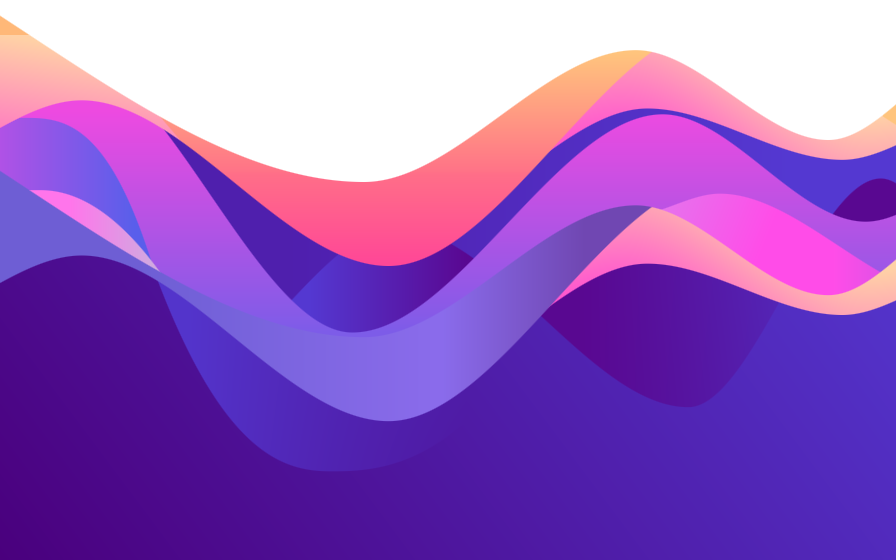
Write a Shadertoy shader that draws this background.

```glsl
// Draws layered flowing ribbons in violet, magenta and peach below a white sky.
#define HEIGHT 480.0      // design units along the canvas height
#define RIBBON_DROP 133.0 // offset of the lower ribbon pair
#define VIOLET vec3(0.29, 0.00, 0.49)
#define INDIGO vec3(0.33, 0.22, 0.82)
#define PLUM vec3(0.35, 0.03, 0.57)
#define MAGENTA vec3(0.93, 0.29, 0.88)
#define PERIWINKLE vec3(0.49, 0.36, 0.91)
#define LAVENDER vec3(0.54, 0.42, 0.92)
#define HOT_PINK vec3(1.00, 0.30, 0.91)
#define PEACH vec3(1.00, 0.82, 0.65)
#define ORANGE vec3(1.00, 0.77, 0.49)
#define ROSE vec3(1.00, 0.28, 0.59)

// Smooth wave through five crests and troughs; y grows downwards.
float wave(float x, vec2 a, vec2 b, vec2 c, vec2 d, vec2 e) {
    return a.y + (b.y - a.y) * smoothstep(a.x, b.x, x)
               + (c.y - b.y) * smoothstep(b.x, c.x, x)
               + (d.y - c.y) * smoothstep(c.x, d.x, x)
               + (e.y - d.y) * smoothstep(d.x, e.x, x);
}

// Antialiased coverage of the side where d is positive.
float cover(float d) {
    return clamp(0.5 + d / max(fwidth(d), 1e-4), 0.0, 1.0);
}

float ramp(float a, float b, float x) {
    return clamp((x - a) / (b - a), 0.0, 1.0);
}

// Pink ribbon that warms to peach away from its lower edge.
vec3 pinkRibbon(float x, float rise) {
    float warmth = clamp(0.25 + (x - 560.0) / 400.0 + rise / 120.0, 0.0, 1.0);
    return mix(vec3(1.0, 0.31, 0.82), PEACH, warmth);
}

void mainImage(out vec4 fragColor, in vec2 fragCoord) {
    vec2 p = fragCoord / iResolution.y * HEIGHT;
    float x = p.x, y = HEIGHT - p.y;

    // Wave edges
    float sky = wave(x, vec2(-260, -95), vec2(312, 156), vec2(545, 43), vec2(710, 120), vec2(850, 38));
    float coralEdge = wave(x, vec2(-100, 150), vec2(70, 86), vec2(333, 228), vec2(620, 20), vec2(900, 20));
    float pinkEdge = wave(x, vec2(170, 60), vec2(350, 193), vec2(555, 93), vec2(722, 137), vec2(840, 100));
    float magentaEdge = wave(x, vec2(58, 48), vec2(302, 285), vec2(568, 98), vec2(742, 190), vec2(850, 150));
    float backEdge = wave(x, vec2(150, 330), vec2(340, 195), vec2(590, 349), vec2(755, 153), vec2(860, 250));
    float hotEdge = wave(x, vec2(400, 320), vec2(540, 185), vec2(617, 166), vec2(820, 255), vec2(900, 255));
    float lobeSpan = x < 285.0 ? 150.0 : 200.0;
    float lobeEdge = 404.0 - 164.0 * pow(abs(x - 285.0) / lobeSpan, 2.4);
    float foldEdge = 101.0 + 127.0 * pow(max(x - 20.0, 0.0) / 111.0, 2.8);
    float petalEdge = 163.0 + 62.0 * pow(max(x - 35.0, 0.0) / 96.0, 2.0);
    float lowerSky = sky + RIBBON_DROP;
    float lowerPink = pinkEdge + RIBBON_DROP;

    // Background gradient
    vec3 col = mix(VIOLET, INDIGO, clamp(x / 1024.0 + 0.35 * (1.0 - y / HEIGHT), 0.0, 1.0));

    // Translucent lobes behind the ribbons
    float plumFade = step(400.0, x) * (1.0 - ramp(500.0, 720.0, x));
    col = mix(col, PLUM, cover(backEdge - y) * plumFade);
    col = mix(col, INDIGO, cover(lobeEdge - y) * (1.0 - ramp(160.0, 400.0, x)) * 0.9);

    // Lower pink and lavender ribbons
    col = mix(col, pinkRibbon(x, lowerPink - y), cover(lowerPink - y));
    vec3 lavender = mix(vec3(0.43, 0.37, 0.83), LAVENDER, ramp(120.0, 370.0, x));
    lavender = mix(lavender, vec3(0.44, 0.28, 0.70), ramp(380.0, 500.0, x));
    col = mix(col, lavender, cover(coralEdge + RIBBON_DROP - y));

    // Magenta ribbon, with its folds on both sides
    vec3 band = mix(MAGENTA, PERIWINKLE, ramp(95.0, 285.0, y));
    vec3 hot = mix(vec3(0.90, 0.45, 0.93), HOT_PINK, ramp(570.0, 670.0, x + 0.4 * (y - 170.0)));
    hot = mix(hot, vec3(0.85, 0.32, 0.90), ramp(715.0, 768.0, x));
    band = mix(band, hot, cover(y - hotEdge));
    vec3 fold = mix(vec3(0.69, 0.32, 0.90), vec3(0.35, 0.37, 0.92), ramp(0.0, 115.0, x));
    band = mix(band, fold, cover(min(y - foldEdge, y - coralEdge)) * step(x, 140.0));
    vec3 petal = mix(vec3(1.0, 0.46, 0.92), vec3(0.82, 0.66, 0.88), ramp(60.0, 130.0, x));
    band = mix(band, petal, cover(y - petalEdge) * step(x, 140.0));
    col = mix(col, band, cover(lowerSky - y));

    // Indigo hollow between the ribbons
    vec3 hollow = mix(vec3(0.31, 0.12, 0.68), INDIGO, ramp(250.0, 680.0, x));
    vec3 hollowShade = mix(INDIGO, PLUM, ramp(265.0, 400.0, x));
    hollow = mix(hollow, hollowShade, cover(y - backEdge));
    col = mix(col, hollow, cover(magentaEdge - y));

    // Upper pink ribbon with its warm right corner
    vec3 pink = pinkRibbon(x, pinkEdge - y);
    float corner = cover(min(x - 757.0, 100.0 + 0.64 * (x - 757.0) - y));
    pink = mix(pink, ORANGE, corner);
    col = mix(col, pink, cover(pinkEdge - y));

    // Coral ribbon, turning to peach at the left
    vec3 coral = mix(ORANGE, vec3(1.0, 0.44, 0.53), ramp(45.0, 150.0, y));
    coral = mix(coral, ROSE, ramp(145.0, 225.0, y));
    vec3 peach = mix(PEACH, vec3(1.0, 0.50, 0.75), ramp(30.0, 112.0, y - 0.15 * x));
    peach = mix(peach, vec3(1.0, 0.72, 0.47), cover(30.0 - y));
    coral = mix(peach, coral, cover(x - 133.0 - 0.85 * (y - 95.0)));
    col = mix(col, coral, cover(coralEdge - y));

    // White sky
    col = mix(col, vec3(1.0), cover(sky - y));
    fragColor = vec4(col, 1.0);
}
```
